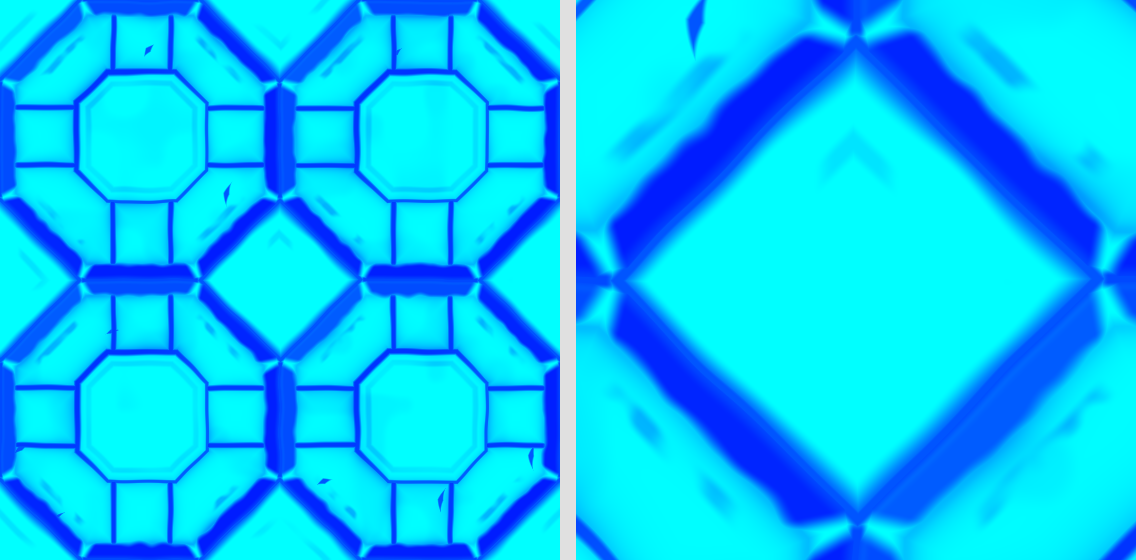
Left, the full canvas; right, a detail of the centre.
Write a three.js fragment shader that draws this pattern.

```glsl
// Two by two bevelled octagon panels with grooved inlays, diamond fillers and scattered chips.
varying vec2 vUv;

const float REPEATS = 2.0;
const vec3 FACE = vec3(0.0, 1.0, 1.0);
const vec3 DEEP = vec3(0.0, 0.11, 1.0);
const vec2 LIGHT = vec2(-0.707, 0.707);
const float DIAGONAL = 0.505;        // centre to slanted side, in panel units
const float BEVEL = 0.056;           // depth of the dark rim
const vec2 INLAY_SHIFT = vec2(0.007, 0.012);
const vec2 INLAY = vec2(0.232, 0.25); // straight and slanted apothems
const float SPOKE = 0.102;
const float GROOVE = 0.011;
const float WOBBLE = 0.007;
const int CHIPS = 10;

float hash(vec2 p) {
  vec3 q = fract(p.xyx * vec3(0.1031, 0.1030, 0.0973));
  q += dot(q, q.yzx + 33.33);
  return fract((q.x + q.y) * q.z);
}

// Value noise that wraps after a whole number of lattice steps
float noise(vec2 uv, float period) {
  vec2 p = uv * period, i = floor(p), f = fract(p);
  f = f * f * (3.0 - 2.0 * f);
  vec2 a = mod(i, period), b = mod(i + 1.0, period);
  return mix(mix(hash(a), hash(vec2(b.x, a.y)), f.x),
             mix(hash(vec2(a.x, b.y)), hash(b), f.x), f.y);
}

float line(float d, float width) {
  return 1.0 - smoothstep(width * 0.35, width * 1.5, abs(d));
}

// Mitred rim facet, lighter where it faces the light
float facet(float depth, float along, float halfLength, vec2 normal, float rough) {
  float lit = dot(normal, LIGHT);
  float tone = 0.96 - 0.24 * max(lit, 0.0) * smoothstep(0.0, 0.012, depth) + 0.04 * max(-lit, 0.0);
  tone *= mix(0.84, 1.0, smoothstep(0.0, 0.02, depth));
  float edge = BEVEL + (rough - 0.5) * 0.012;
  float body = 1.0 - smoothstep(edge - 0.012, edge + 0.014, depth);
  float ends = 1.0 - smoothstep(-0.016, 0.012, along - halfLength + 0.6 * max(depth, 0.0));
  return tone * body * ends * smoothstep(-0.007, 0.004, depth);
}

// Curved darts scattered around the panels, wrapping at the canvas edges
float chips(vec2 uv) {
  float shade = 0.0;
  for (int i = 0; i < CHIPS; i++) {
    float k = float(i);
    float turn = 6.2832 * hash(vec2(k, 7.0));
    float radius = mix(0.24, 0.5, hash(vec2(k, 19.0)));
    vec2 panel = vec2(mod(k, REPEATS), mod(floor(k / REPEATS), REPEATS));
    vec2 centre = (panel + 0.5 + radius * vec2(cos(turn), sin(turn))) / REPEATS;
    vec2 d = (fract(uv - centre + 0.5) - 0.5) * REPEATS;
    float tilt = mix(0.3, 1.5, hash(vec2(k, 31.0)));
    d = mat2(cos(tilt), -sin(tilt), sin(tilt), cos(tilt)) * d;
    float size = mix(0.025, 0.06, hash(vec2(k, 43.0)));
    float bend = d.y + 5.0 * d.x * d.x - 0.004;
    float dart = abs(bend) - 0.011 * (1.0 - abs(d.x) / size);
    shade = max(shade, 0.75 * (1.0 - smoothstep(-0.005, 0.003, dart)));
  }
  return shade;
}

void main() {
  float rough = noise(vUv, 48.0);
  float cloud = noise(vUv, 18.0);
  vec2 wobble = vec2(noise(vUv, 22.0), noise(vUv + 0.37, 22.0)) - 0.5;
  vec2 p = fract(vUv * REPEATS + wobble * WOBBLE) - 0.5;
  vec2 a = abs(p), side = vec2(p.x < 0.0 ? -1.0 : 1.0, p.y < 0.0 ? -1.0 : 1.0);

  // Outer octagon: depth measured inward from straight and slanted sides
  float straight = 0.5 - max(a.x, a.y);
  float slant = DIAGONAL - (a.x + a.y) * 0.7071;
  float slantAlong = abs(a.x - a.y) * 0.7071;
  vec2 axis = a.x > a.y ? vec2(side.x, 0.0) : vec2(0.0, side.y);
  float rim = max(facet(straight, min(a.x, a.y), 0.205, axis, rough),
                  facet(slant, slantAlong, 0.198, side * 0.7071, rough));
  float seam = 0.8 * line(straight, 0.01) * (1.0 - smoothstep(0.2, 0.22, min(a.x, a.y)));
  seam = max(seam, 0.75 * line(slant, 0.01));

  // Soft edge and faint worn inset of the diamond
  float outside = smoothstep(0.0, 0.004, -slant);
  float diamond = 0.7 * (1.0 - smoothstep(0.0, 0.026 + 0.014 * cloud, -slant)) * outside;
  diamond += 0.12 * line(slant + 0.085, 0.012) * smoothstep(0.55, 0.85, cloud) * outside;

  // Central octagon and the spokes that divide the surround
  vec2 c = p - INLAY_SHIFT, b = abs(c);
  float inlay = max(max(b.x, b.y) - INLAY.x, (b.x + b.y) * 0.7071 - INLAY.y);
  float spoke = min(b.x, b.y) - SPOKE;
  float lit = smoothstep(-0.5, 0.8, dot(c, LIGHT) / max(length(c), 0.001));
  float surround = smoothstep(-0.004, 0.004, inlay);
  float inner = min(straight, slant) - BEVEL;
  float grooves = max(mix(0.72, 0.9, lit) * line(inlay, mix(0.007, 0.013, lit)),
                      0.87 * line(spoke, GROOVE) * surround);

  // Shading that fades from the grooves, plus worn inset lines
  float gap = min(min(abs(spoke), abs(inlay)), max(inner, 0.0));
  float soft = surround * (0.2 + 0.35 * cloud) * exp(-gap / 0.017);
  soft += surround * 0.2 * lit * exp(-abs(inlay) / 0.035);
  soft += (1.0 - surround) * 0.3 * exp(-abs(inlay) / 0.012);
  float wear = line(inlay + 0.042, 0.01) * (0.06 + 0.12 * cloud);
  float streak = line(slant - 0.1, 0.012) * (1.0 - smoothstep(0.09, 0.13, slantAlong));
  wear += 0.3 * streak * surround * smoothstep(0.3, 0.8, rough);
  wear += 0.05 * smoothstep(0.6, 0.9, cloud);
  float inside = smoothstep(-0.02, 0.008, inner);
  float detail = max(grooves, soft + wear) * inside;

  float shade = max(max(rim, seam), max(diamond, detail));
  shade = max(shade, chips(vUv));
  gl_FragColor = vec4(mix(FACE, DEEP, clamp(shade, 0.0, 1.0)), 1.0);
}
```
